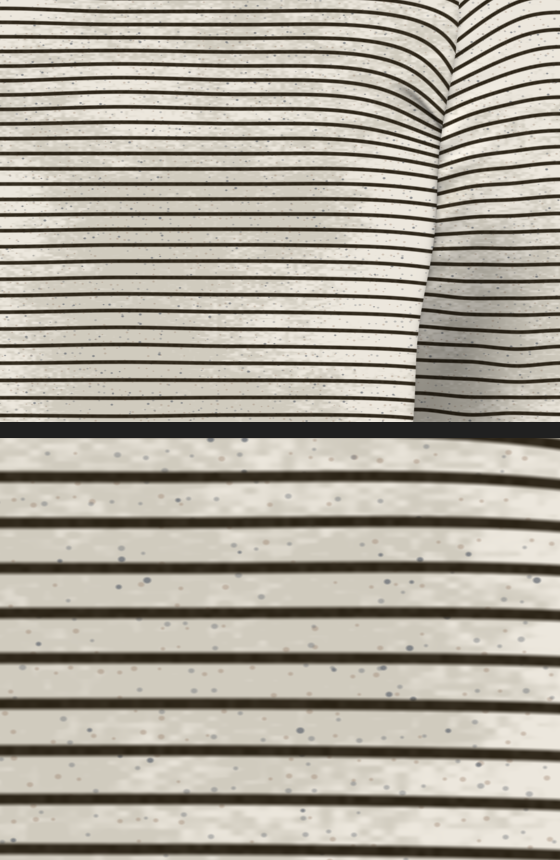
Top, the full canvas; bottom, a detail of the centre.
A Shadertoy shader for this texture:

```glsl
// Heathered cream jersey with thin dark stripes: a body panel and a sleeve meet at a seam.
// Each panel has a smooth stripe phase (whole numbers are stripe centres), bent by drape;
// flecks, creases and soft shadows are layered on top. Lengths are in canvas heights.

const vec3 FABRIC = vec3(0.815, 0.795, 0.745);
const vec3 LIGHT = vec3(0.925, 0.905, 0.865);
const vec3 INK = vec3(0.180, 0.150, 0.100);
const vec3 FLECK_BLUE = vec3(0.40, 0.42, 0.45);
const vec3 FLECK_BROWN = vec3(0.58, 0.47, 0.39);
const float STRIPE_HALF_WIDTH = 0.0043;
const float STRIPE_SOFTNESS = 0.0024;

float hash(vec2 p) {
    vec3 q = fract(vec3(p.xyx) * 0.1031);
    q += dot(q, q.yzx + 33.33);
    return fract((q.x + q.y) * q.z);
}

float noise(vec2 p) {
    vec2 i = floor(p), f = fract(p);
    f = f * f * (3.0 - 2.0 * f);
    float low = mix(hash(i), hash(i + vec2(1, 0)), f.x);
    float high = mix(hash(i + vec2(0, 1)), hash(i + vec2(1, 1)), f.x);
    return mix(low, high, f.y);
}

float bell(float x, float width) {
    return exp(-x * x / (width * width));
}

// Seam position at depth y below the top edge
float seamX(float y) {
    return 1.088 - 0.115 * y + 0.006 * sin(y * 14.0);
}

// Body stripes: spacing widens downwards, ends are pulled down to the armpit
float bodyPhase(vec2 p) {
    float pull = pow(clamp((p.x - 0.55) / 0.5, 0.0, 1.1), 4.5);
    float droop = 0.017 + 0.095 * bell(p.y - 0.26, p.y < 0.26 ? 0.19 : 0.104);
    float wobble = 0.009 * (noise(p * vec2(3.5, 5.0)) - 0.5);
    float y = p.y - droop * pull - wobble - 0.0242;
    float first = 0.0315, growth = 0.000212;
    return (sqrt(max(first * first + 4.0 * growth * y, 0.0)) - first) / (2.0 * growth);
}

// Sleeve stripes: even spacing, fanning up to the right near the shoulder
float sleevePhase(vec2 p) {
    float seam = seamX(p.y);
    float u = clamp((p.x - seam) / (1.33 - seam), 0.0, 1.0);
    float lift = mix(0.11, -0.01, smoothstep(0.0, 0.78, p.y));
    float wobble = 0.010 * (noise(p * vec2(9.0, 7.0) + 20.0) - 0.5);
    return (p.y - 0.029 - lift * (1.0 - u) * (1.0 - u) - wobble) / 0.0398;
}

// Coverage of a constant-width stripe around each whole phase value
float stripe(float phase, float halfWidth, float pixel) {
    float slope = length(vec2(dFdx(phase), dFdy(phase))) / pixel;
    float dist = abs(fract(phase + 0.5) - 0.5) / max(slope, 0.001);
    float soft = max(pixel * 0.75, STRIPE_SOFTNESS);
    return 1.0 - smoothstep(halfWidth - soft, halfWidth + soft, dist);
}

// One jittered fleck per cell, kept with the given chance
float flecks(vec2 p, float cell, float radius, float chance, float seed, float pixel) {
    vec2 id = floor(p / cell) + seed;
    vec2 jitter = 0.25 + 0.5 * vec2(hash(id + 3.7), hash(id + 9.1));
    vec2 d = (fract(p / cell) - jitter) * cell;
    float size = radius * (0.6 + 0.7 * hash(id + 15.3));
    float dist = length(d * vec2(0.85, 1.1));
    float soft = max(pixel, 0.0012);
    return step(hash(id), chance) * (1.0 - smoothstep(size - soft, size + soft, dist));
}

// Light falling on the cloth, with creases gathered at the armpit
float shading(vec2 p, float side, float sleeve) {
    float away = abs(side);
    float arm = bell(p.y - 0.42, 0.24);
    float gather = sin((p.y + side * 0.8) * 62.0 + 3.0 * noise(p * 9.0));
    float light = 1.0 + 0.13 * gather * arm * exp(-away / 0.08) * sleeve;
    float hollow = 0.7 + 0.6 * noise(p * vec2(13.0, 6.0));
    light -= 0.27 * hollow * sleeve * smoothstep(0.42, 0.75, p.y) * bell(side - 0.07, 0.16);
    light -= (0.10 + 0.22 * arm) * exp(-away / 0.006);
    // Curved fold on the body running into the armpit
    float t = clamp((p.x - 0.91) / 0.14, 0.0, 1.0);
    float fold = p.y - 0.2 - 0.11 * t * t;
    float reach = smoothstep(0.0, 0.6, t) * (1.0 - sleeve);
    return light - reach * (0.34 * bell(fold, 0.009) + 0.14 * bell(fold - 0.02, 0.03));
}

void mainImage(out vec4 fragColor, in vec2 fragCoord) {
    float pixel = 1.0 / iResolution.y;
    vec2 p = vec2(fragCoord.x, iResolution.y - fragCoord.y) * pixel;
    float side = p.x - seamX(p.y);
    float sleeve = smoothstep(-pixel, pixel, side);

    // Cloth: broad light patches and fine horizontal heather
    float patches = noise(p * vec2(3.0, 4.0) + 7.0);
    float blotches = noise(p * vec2(14.0, 30.0) + 31.0);
    float heather = noise(p * vec2(100.0, 200.0));
    float glow = 0.35 * bell(side + 0.07, 0.12) * smoothstep(0.2, 0.5, p.y) * (1.0 - sleeve);
    glow += 0.3 * sleeve * smoothstep(0.5, 0.1, p.y) + 0.2 * bell(p.x, 0.12);
    float tone = 0.45 * patches + 0.25 * blotches + 0.3 * heather + glow;
    vec3 color = mix(FABRIC, LIGHT, smoothstep(0.38, 0.74, tone));

    // Flecks: many faint, a few strong
    color = mix(color, FLECK_BROWN, 0.35 * flecks(p, 0.017, 0.0017, 0.38, 5.0, pixel));
    color = mix(color, FLECK_BLUE, 0.40 * flecks(p + 0.007, 0.019, 0.0018, 0.38, 41.0, pixel));
    color = mix(color, FLECK_BLUE, 0.75 * flecks(p, 0.023, 0.0020, 0.12, 87.0, pixel));

    // Stripes of both panels, joined at the seam
    float bodyStripe = stripe(bodyPhase(p), STRIPE_HALF_WIDTH, pixel);
    float sleeveStripe = stripe(sleevePhase(p), STRIPE_HALF_WIDTH, pixel);
    vec3 ink = INK + 0.05 * (noise(p * 160.0) - 0.4);
    color = mix(color, ink, mix(bodyStripe, sleeveStripe, sleeve));

    fragColor = vec4(clamp(color * shading(p, side, sleeve), 0.0, 1.0), 1.0);
}
```
